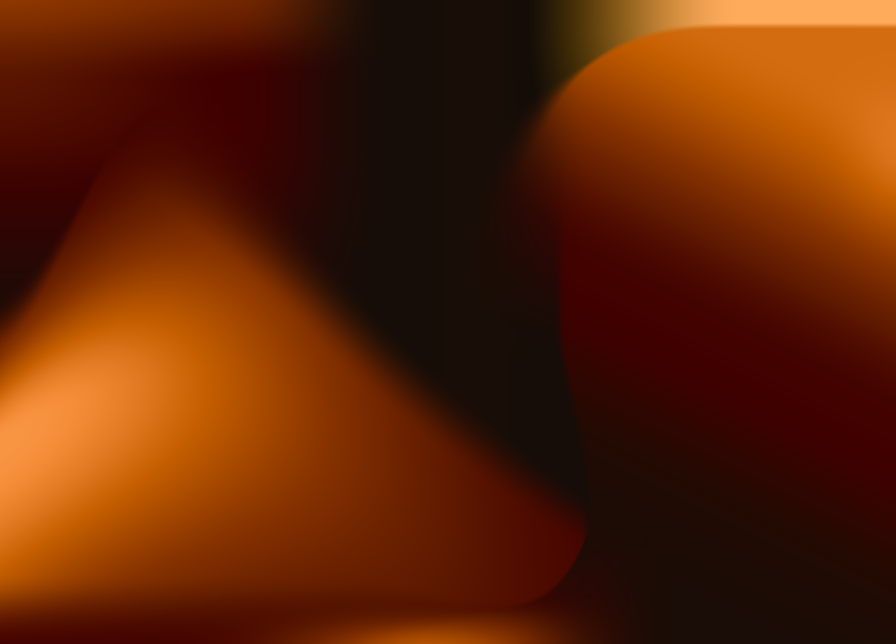
Give the GLSL for this background, as a Shadertoy shader.

```glsl
// Soft folds of amber light over a near-black ground.
// Each fold has a heat field, coloured by one ember ramp, and a mask whose
// edge runs from crisp to blurred; the folds are layered back to front.

#define GROUND vec3(0.085, 0.050, 0.030)
#define GOLD vec3(1.00, 0.67, 0.36)
#define LEFT_GLOW 0.67
#define LEFT_REACH 0.385
#define RIGHT_GLOW 0.50
#define FLOOR_GLOW 0.40
#define CRISP 0.006

// Smooth ramp that also accepts descending limits.
float ramp(float a, float b, float v) {
    float t = clamp((v - a) / (b - a), 0.0, 1.0);
    return t * t * (3.0 - 2.0 * t);
}

float bell(float v) {
    return exp(-v * v);
}

// Heat to colour: ground, deep red, rust, orange, pale amber.
vec3 ember(float heat) {
    vec3 c = mix(GROUND, vec3(0.14, 0.04, 0.01), clamp(heat / 0.16, 0.0, 1.0));
    c = mix(c, vec3(0.25, 0.00, 0.00), clamp((heat - 0.16) / 0.13, 0.0, 1.0));
    c = mix(c, vec3(0.37, 0.10, 0.00), clamp((heat - 0.29) / 0.11, 0.0, 1.0));
    c = mix(c, vec3(0.53, 0.20, 0.00), clamp((heat - 0.40) / 0.15, 0.0, 1.0));
    c = mix(c, vec3(0.77, 0.37, 0.00), clamp((heat - 0.55) / 0.20, 0.0, 1.0));
    c = mix(c, vec3(0.96, 0.55, 0.22), clamp((heat - 0.75) / 0.17, 0.0, 1.0));
    return mix(c, GOLD, clamp((heat - 0.92) / 0.10, 0.0, 1.0));
}

// Red veil in the upper left corner.
vec4 cornerVeil(vec2 p) {
    float heat = 0.28 + 0.20 * ramp(0.87, 1.02, p.y)
               + 0.10 * ramp(0.65, 0.90, p.y) * ramp(0.30, 0.0, p.x);
    float mask = ramp(0.44, 0.26, p.x) * ramp(0.42, 0.80, p.y);
    return vec4(ember(heat), mask);
}

// Golden light behind the top of the right fold.
vec4 topLight(vec2 p) {
    float a = ramp(0.54, 0.83, p.x) * ramp(0.60, 0.97, p.y);
    vec3 light = GOLD * vec3(a, a, a * a);
    return vec4(max(light, GROUND * (1.0 - a)), ramp(0.46, 0.60, p.x));
}

// Right fold: a domed top and a crease that sharpens downwards.
vec4 rightFold(vec2 p) {
    float slant = p.y + 0.7 * (p.x - 0.78);
    float heat = 0.05 + 0.25 * ramp(0.05, 0.50, slant)
               + RIGHT_GLOW * ramp(0.50, 0.98, slant)
               + 0.06 * bell(length((p - vec2(1.0, 0.74)) / vec2(0.06, 0.10)));

    float rise = max(0.83 - p.x, 0.0);
    float dome = 0.96 - 11.7 * rise * rise * rise;
    float blur = mix(0.07, CRISP, ramp(0.55, 0.66, p.x));
    float top = ramp(dome + blur, dome - blur, p.y);

    float creaseX = 0.625 + 0.033 * ramp(0.50, 0.22, p.y);
    float crease = ramp(-CRISP, CRISP, p.x - creaseX);
    float side = mix(crease, ramp(0.51, 0.66, p.x), ramp(0.42, 0.75, p.y));
    return vec4(ember(heat), top * side);
}

// Warm light along the floor, under the left fold.
vec4 floorLight(vec2 p) {
    float heat = 0.30 + FLOOR_GLOW * bell((p.x - 0.48) / 0.14) * ramp(0.08, -0.01, p.y);
    float mask = ramp(0.76, 0.56, p.x) * ramp(0.24, 0.0, p.y);
    return vec4(ember(heat), mask);
}

// Left fold: a bright ridge that bends and cools to the right.
vec4 leftFold(vec2 p) {
    float ridge = 0.31 + 0.9 * p.x - 2.2 * p.x * p.x;
    float above = p.y - ridge;
    float spread = mix(0.33, 0.14 + 0.6 * p.x, ramp(-0.03, 0.03, above));
    float heat = 0.28 + LEFT_GLOW * bell(p.x / LEFT_REACH) * bell(above / spread);

    // Upper shoulder
    float shoulder = 0.50 + 0.333 * ramp(-0.01, 0.18, p.x) + 0.45 * max(p.x - 0.17, 0.0);
    float shoulderBlur = mix(0.045, CRISP, ramp(0.0, 0.13, p.x));
    float mask = ramp(shoulderBlur, -shoulderBlur, p.y - shoulder);

    // Long diagonal slope
    float drop = 0.64 - p.y;
    float slope = 0.306 + 0.52 * drop + 0.6 * drop * drop;
    float slopeBlur = 0.05 + 0.07 * ramp(0.5, 0.85, p.y);
    mask *= ramp(-0.035, slopeBlur, 0.8 * (slope - p.x));

    // Rounded lower tip
    float tip = 0.05 + 0.12 * pow(p.x / 0.655, 20.0);
    float tipBlur = mix(0.06, CRISP, ramp(0.38, 0.58, p.x));
    mask *= ramp(-tipBlur, tipBlur, p.y - tip);
    mask *= ramp(0.655 + CRISP, 0.655 - CRISP, p.x);
    return vec4(ember(heat), mask);
}

vec3 over(vec3 base, vec4 layer) {
    return mix(base, layer.rgb, layer.a);
}

void mainImage(out vec4 fragColor, in vec2 fragCoord) {
    vec2 p = fragCoord / iResolution.xy;
    vec3 color = mix(GROUND, vec3(0.15, 0.055, 0.01), ramp(0.46, 0.62, p.x));
    color = over(color, cornerVeil(p));
    color = over(color, topLight(p));
    color = over(color, rightFold(p));
    color = over(color, floorLight(p));
    color = over(color, leftFold(p));
    fragColor = vec4(color, 1.0);
}
```
